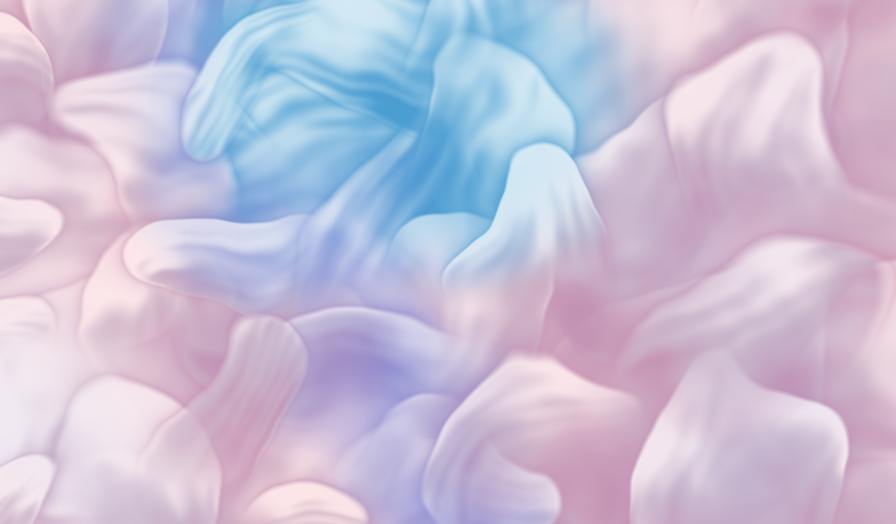
Give the GLSL for this background, as a Shadertoy shader.

```glsl
// Billowing pastel ink clouds: pink lobes around a blue and violet hollow.

vec2 hash2(vec2 p) {
    vec3 q = fract(p.xyx * vec3(0.1031, 0.1030, 0.0973));
    q += dot(q, q.yzx + 33.33);
    return fract((q.xx + q.yz) * q.zy);
}

float corner(vec2 cell, vec2 offset, vec2 f) {
    float angle = 6.2832 * hash2(cell + offset).x;
    return dot(vec2(cos(angle), sin(angle)), f - offset);
}

// Gradient noise, roughly -0.6 to 0.6
float noise(vec2 p) {
    vec2 i = floor(p), f = fract(p);
    vec2 u = f * f * f * (f * (f * 6.0 - 15.0) + 10.0);
    return mix(mix(corner(i, vec2(0, 0), f), corner(i, vec2(1, 0), f), u.x),
               mix(corner(i, vec2(0, 1), f), corner(i, vec2(1, 1), f), u.x), u.y);
}

vec2 noise2(vec2 p) {
    return vec2(noise(p), noise(p + vec2(37.2, 11.7)));
}

// Soft round spot of a given tightness
float spot(vec2 d, float tightness) {
    return exp(-tightness * dot(d, d));
}

// How far a place belongs to the blue hollow
float blueness(vec2 p) {
    float r = length((p - vec2(0.77, 0.84)) / vec2(0.48, 0.37));
    return 1.0 - smoothstep(0.72, 1.2, r + 0.3 * noise(p * 3.0 + 4.0));
}

// Regional ink colour, from shadow (0) to light (1)
vec3 inkColor(vec2 p, float light) {
    float blue = blueness(p);
    float across = p.x - 0.86 + 0.4 * p.y + 0.2 * noise(p * 4.0 + 9.0);
    float violet = exp(-45.0 * across * across) * (1.0 - smoothstep(0.5, 0.8, p.y));
    violet = max(0.8 * violet, 2.6 * blue * (1.0 - blue) * (1.0 - smoothstep(0.7, 1.1, p.x)));

    // Pale at the lower left, duller on the right, deep inside the hollows
    light += 0.28 * spot(p - vec2(0.15, 0.3), 7.0) - 0.04 * smoothstep(0.7, 1.1, p.x);
    light -= 0.45 * spot(p - vec2(0.74, 0.78), 70.0);
    light -= 0.55 * spot(p - vec2(0.69, 0.29), 160.0);
    light -= 0.3 * spot(p - vec2(0.42, 0.33), 30.0);
    light = clamp(light, 0.0, 1.0);

    vec3 pink = mix(vec3(0.77, 0.57, 0.70), vec3(0.80, 0.71, 0.79), smoothstep(0.0, 0.45, light));
    pink = mix(pink, vec3(0.97, 0.91, 0.93), smoothstep(0.38, 0.85, light));
    pink += vec3(0.06, -0.01, -0.04) * noise(p * 2.5 + 21.0);
    vec3 lilac = mix(vec3(0.49, 0.53, 0.84), vec3(0.85, 0.85, 0.94), smoothstep(-0.1, 0.9, light));
    vec3 azure = mix(vec3(0.28, 0.61, 0.82), vec3(0.84, 0.92, 0.96), smoothstep(-0.05, 0.85, light));
    return mix(mix(pink, azure, blue), lilac, violet);
}

void mainImage(out vec4 fragColor, in vec2 fragCoord) {
    vec2 p = fragCoord / iResolution.y;
    vec2 flow = p + 0.03 * noise2(p * 5.0) + 0.008 * noise2(p * 17.0);
    vec3 color = inkColor(flow, 0.45 + 0.7 * noise(flow * 3.0));

    // Lobes from back to front, large to small
    const float count = 58.0;
    for (float id = 0.0; id < count; id++) {
        vec2 rnd = hash2(vec2(id + 3.0, 17.0));
        vec2 rnd2 = hash2(vec2(id + 5.0, 71.0));
        vec2 center = fract(vec2(0.7549, 0.5698) * id + vec2(0.3, 0.6)) * vec2(1.95, 1.2) - 0.1;
        float fold = blueness(center);
        float size = mix(0.31, 0.1, id / count) * mix(0.9, 1.6, smoothstep(0.7, 1.2, center.x));

        // Elongated, bent ellipse; folds in the hollow stretch to the upper right
        vec2 bend = 0.15 * noise2(p * 3.2 + id * 7.3);
        vec2 v = (flow + bend - center) / size;
        float angle = 0.65 + (rnd.x - 0.5) * mix(2.6, 1.2, fold);
        vec2 axis = vec2(cos(angle), sin(angle));
        vec2 q = vec2(dot(v, axis) / mix(1.25, 1.7, fold),
                      dot(v, vec2(-axis.y, axis.x)) / mix(0.9, 0.7, fold));
        float r = length(q);

        // One side has a clear edge, the other dissolves
        float facing = 1.7 + (rnd.y - 0.5) * 2.8;
        vec2 front = vec2(cos(facing), sin(facing));
        float fade = smoothstep(-0.9, 0.2, dot(v, front));
        float softness = mix(0.04, 0.2, rnd2.x * rnd2.x);
        float cover = 0.95 * fade * (1.0 - smoothstep(1.0 - softness, 1.0, r));

        // Wide soft shade and a narrow crevice on the lobes behind
        float gap = abs(r - 1.0);
        float shade = fade * (0.3 * exp(-6.0 * gap) + 0.2 * exp(-25.0 * gap));
        color = mix(color, inkColor(flow, 0.02), shade);

        // Rounded light, uneven wrinkles and a translucent rim
        float light = 0.46 + 0.3 * (rnd2.y - 0.5) + 0.48 * dot(v, vec2(-0.3, 0.85));
        float wrinkle = noise(vec2(q.x * 1.6, q.y * 4.0 + q.x * q.x) + 2.0 * bend + id * 3.7);
        light += mix(0.22, 0.45, fold) * wrinkle;
        light += 0.4 * noise(flow * 5.0 + id * 1.9) + 0.12 * noise(flow * 15.0 + id);
        light += 0.2 * exp(-16.0 * abs(r - 0.95));
        color = mix(color, inkColor(mix(flow, center, 0.3), light), cover);
    }

    fragColor = vec4(clamp(color, 0.0, 1.0), 1.0);
}
```
